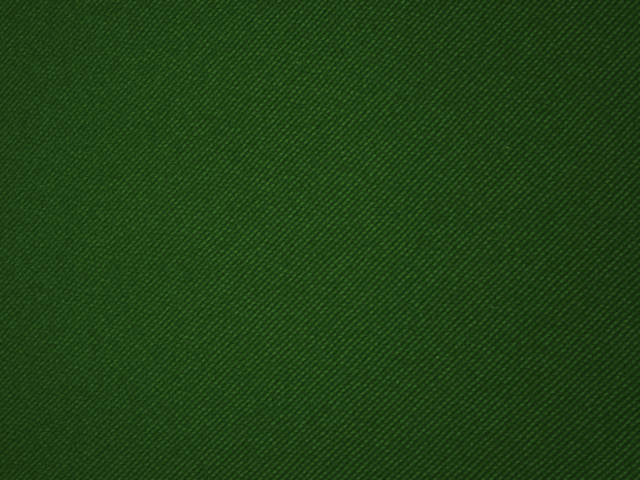
A Shadertoy shader for this texture:

```glsl
#define RIBS vec2(92.0, 67.0)
#define STITCH_DENSITY 0.88
#define LEFT_SQUEEZE 0.14
#define RIB_FAN 0.10
#define STITCH_SLANT 0.14
#define GRAIN_CELLS vec2(460.0, 345.0)
#define GRAIN_AMOUNT 0.34
#define GROOVE_COLOR vec3(0.072, 0.158, 0.045)
#define YARN_COLOR vec3(0.184, 0.358, 0.124)
#define LINT_COLOR vec3(0.34, 0.50, 0.25)
#define LIGHT_CENTER vec2(0.38, 0.56)
#define LIGHT_RANGE vec2(0.85, 1.12)

float hash(vec2 p) {
    vec3 q = fract(vec3(p.xyx) * 0.1031);
    q += dot(q, q.yzx + 33.33);
    return fract((q.x + q.y) * q.z);
}

float valueNoise(vec2 p) {
    vec2 cell = floor(p);
    vec2 f = fract(p);
    f = f * f * (3.0 - 2.0 * f);
    float low = mix(hash(cell), hash(cell + vec2(1.0, 0.0)), f.x);
    float high = mix(hash(cell + vec2(0.0, 1.0)), hash(cell + vec2(1.0, 1.0)), f.x);
    return mix(low, high, f.y);
}

// Diagonal ribs broken into long narrow stitches; returns yarn brightness
float twill(vec2 uv) {
    // Ribs sit closer together and lie flatter toward the left
    float x = uv.x * (1.0 + LEFT_SQUEEZE * (1.0 - uv.x));
    float y = (uv.y - 0.5) * (1.0 + RIB_FAN * (1.0 - 2.0 * uv.x));
    float across = RIBS.x * x - RIBS.y * y;
    across += 0.25 * (valueNoise(uv * vec2(24.0, 18.0)) - 0.5);
    float soft = max(0.17, 0.5 * fwidth(across));

    // The second axis runs at a right angle to the first, along the rib
    float aspect = iResolution.x / iResolution.y;
    float rib = floor(across);
    float along = STITCH_DENSITY * dot(uv, vec2(RIBS.y * aspect, RIBS.x / aspect));
    along += hash(vec2(rib + 200.0, 7.0));
    vec2 id = vec2(rib + 200.0, floor(along));
    vec2 f = vec2(across - rib, fract(along)) - 0.5;
    float ridge = 0.5 + 0.5 * cos(6.28318 * f.x);

    // Each stitch differs in position and strength
    f.x += 0.14 * (hash(id + 31.0) - 0.5) - STITCH_SLANT * f.y;
    float strength = mix(0.40, 1.15, hash(id));
    float stitch = 1.0 - smoothstep(0.30 - soft, 0.30 + soft, length(f * vec2(1.3, 0.72)));

    float contrast = mix(0.70, 1.0, smoothstep(0.0, 0.5, uv.x));
    float yarn = 0.20 + 0.28 * ridge + 0.50 * stitch * strength;
    return mix(0.48, yarn, contrast);
}

// Rare pale flecks caught in the weave
float lint(vec2 uv) {
    vec2 p = uv * vec2(128.0, 96.0);
    vec2 id = floor(p);
    float present = step(0.9995, hash(id + 91.0));
    return present * (1.0 - smoothstep(0.08, 0.34, length(fract(p) - 0.5)));
}

void mainImage(out vec4 fragColor, in vec2 fragCoord) {
    vec2 uv = fragCoord / iResolution.xy;

    // Weave with fine fibre grain and faint broad mottling
    float grain = valueNoise(uv * GRAIN_CELLS) - 0.5;
    float mottle = valueNoise(uv * vec2(9.0, 7.0)) - 0.5;
    float yarn = twill(uv) + GRAIN_AMOUNT * grain + 0.03 * mottle;
    vec3 color = mix(GROOVE_COLOR, YARN_COLOR, clamp(yarn, 0.0, 1.15));
    color = mix(color, LINT_COLOR, 0.7 * lint(uv));

    // Soft light left of centre, fading to the right and corners
    float falloff = length((uv - LIGHT_CENTER) * vec2(1.1, 0.8));
    color *= mix(LIGHT_RANGE.y, LIGHT_RANGE.x, smoothstep(0.1, 0.8, falloff));

    fragColor = vec4(color, 1.0);
}
```
